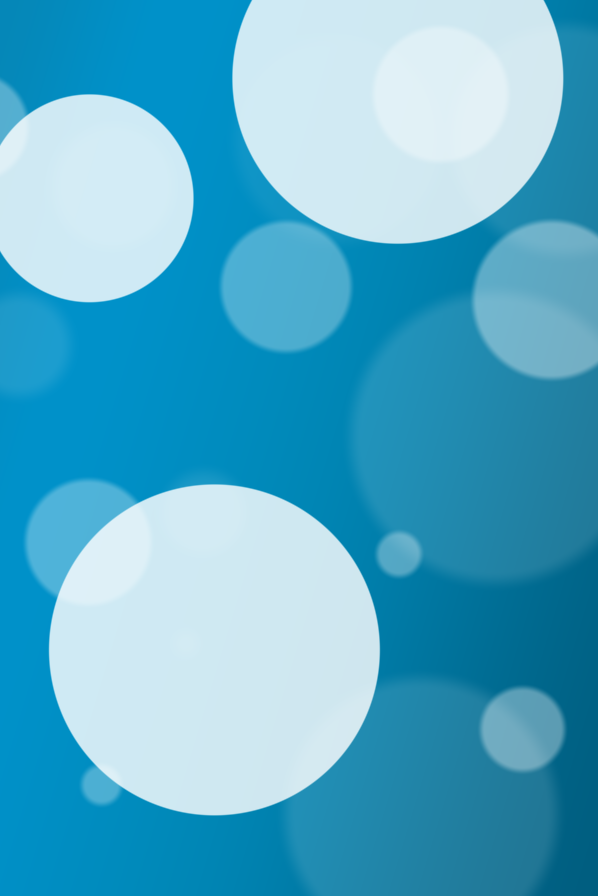
Reproduce this background procedurally as a Shadertoy shader.

```glsl
// Pale translucent discs and soft bokeh circles over a blue diagonal gradient.

// Blue base: t runs from the upper left to the lower right
vec3 blueGradient(float t) {
    vec3 color = mix(vec3(0.02, 0.53, 0.72), vec3(0.0, 0.57, 0.79), smoothstep(0.0, 0.3, t));
    color = mix(color, vec3(0.0, 0.54, 0.73), smoothstep(0.3, 0.75, t));
    return mix(color, vec3(0.0, 0.36, 0.49), smoothstep(0.6, 1.55, t));
}

// Coverage of a disc (xy = centre, z = radius, w = opacity) with a blurred rim
float discCover(vec2 p, vec4 disc, float blur) {
    float d = length(p - disc.xy) - disc.z;
    return disc.w * (1.0 - smoothstep(-blur, blur, d));
}

void mainImage(out vec4 fragColor, in vec2 fragCoord) {
    // Canvas is about 1.0 wide and 1.5 high
    vec2 p = fragCoord * 1.5 / iResolution.y;
    float pixel = 1.5 / iResolution.y;

    // Large, barely visible circles
    vec4 faint[8] = vec4[8](
        vec4(0.830, 0.768, 0.242, 0.13), vec4(0.705, 0.137, 0.227, 0.13),
        vec4(0.033, 0.922, 0.084, 0.11), vec4(0.566, 1.266, 0.172, 0.06),
        vec4(0.947, 1.266, 0.191, 0.11), vec4(0.342, 0.641, 0.068, 0.10),
        vec4(0.312, 0.422, 0.020, 0.10), vec4(0.189, 1.188, 0.102, 0.10));

    // Brighter bokeh circles
    vec4 bokeh[8] = vec4[8](
        vec4(0.479, 1.020, 0.109, 0.30), vec4(0.924, 0.998, 0.132, 0.37),
        vec4(0.148, 0.592, 0.105, 0.31), vec4(0.668, 0.572, 0.037, 0.33),
        vec4(0.875, 0.279, 0.070, 0.36), vec4(0.170, 0.186, 0.033, 0.30),
        vec4(-0.043, 1.287, 0.090, 0.32), vec4(0.738, 1.342, 0.113, 0.34));

    // Crisp, nearly white discs
    vec4 crisp[3] = vec4[3](
        vec4(0.666, 1.369, 0.277, 0.81), vec4(0.150, 1.168, 0.174, 0.81),
        vec4(0.359, 0.412, 0.277, 0.81));

    // Every layer veils the blue with white, so the transparencies multiply
    float clear = 1.0;
    for (int i = 0; i < 8; i++) {
        clear *= 1.0 - discCover(p, faint[i], 0.018);
        clear *= 1.0 - discCover(p, bokeh[i], 0.007);
    }
    for (int i = 0; i < 3; i++) {
        clear *= 1.0 - discCover(p, crisp[i], pixel);
    }

    vec3 base = blueGradient(p.x + 0.3 * (1.5 - p.y));
    fragColor = vec4(mix(vec3(1.0), base, clear), 1.0);
}
```
